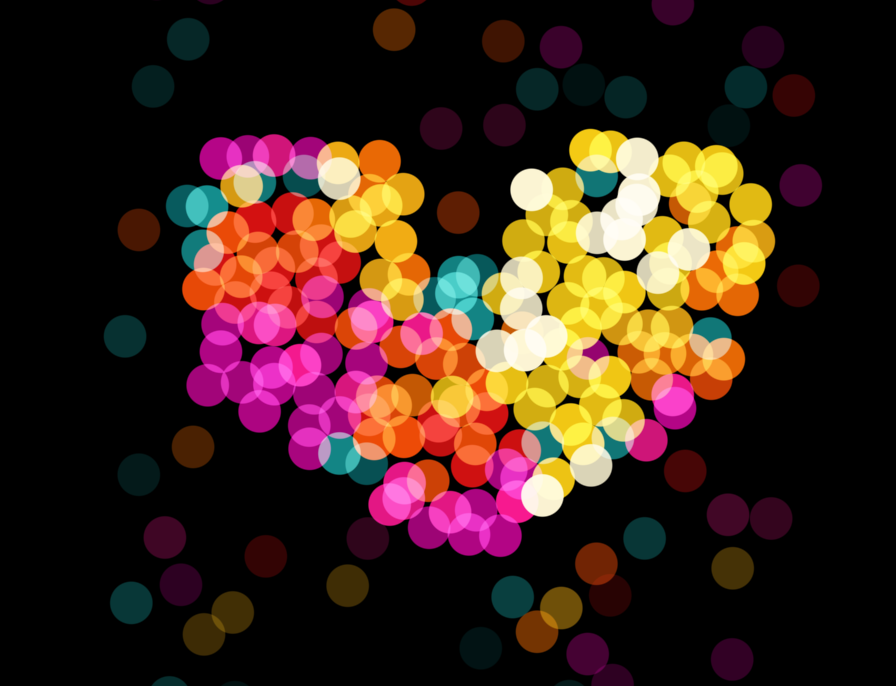
Write a Shadertoy shader that draws this background.

```glsl
const float RADIUS = 0.031;
const float HEART_SPACING = 0.0485;
const float STRAY_SPACING = 0.078;
const float STRAY_CHANCE = 0.36;
const float JITTER = 0.33;
const float VARIANT_CHANCE = 0.36;
const float ACCENT_CHANCE = 0.1;
const float LENS_PALENESS = 0.17;
const float HEART_AXIS = 0.027;

const int MAGENTA = 0, RED = 1, YELLOW = 2, TEAL = 3, ORANGE = 4;
const vec3 MAIN[5] = vec3[5](
    vec3(0.71, 0.02, 0.53), vec3(0.87, 0.07, 0.07), vec3(0.97, 0.80, 0.08),
    vec3(0.08, 0.56, 0.56), vec3(0.93, 0.42, 0.02));
const vec3 VARIANT[5] = vec3[5](
    vec3(0.98, 0.10, 0.57), vec3(0.95, 0.30, 0.03), vec3(1.00, 0.97, 0.84),
    vec3(0.03, 0.36, 0.37), vec3(0.95, 0.68, 0.08));

// Colour zones of the heart: centre and reach
const int ZONES = 14;
const vec3 ZONE[ZONES] = vec3[ZONES](
    vec3(-0.25, 0.29, 0.07), vec3(-0.38, 0.13, 0.06), vec3(-0.11, 0.20, 0.10),
    vec3(-0.24, 0.10, 0.11), vec3(-0.23, -0.06, 0.13), vec3(-0.16, -0.17, 0.05),
    vec3(0.00, -0.10, 0.10), vec3(0.02, 0.11, 0.06), vec3(0.02, -0.29, 0.11),
    vec3(0.26, 0.18, 0.15), vec3(0.38, 0.04, 0.10), vec3(0.33, -0.12, 0.06),
    vec3(0.16, -0.06, 0.10), vec3(0.23, 0.32, 0.04));
const int ZONE_HUE[ZONES] = int[ZONES](
    MAGENTA, TEAL, ORANGE, RED, MAGENTA, TEAL, RED, TEAL, MAGENTA,
    YELLOW, ORANGE, MAGENTA, YELLOW, TEAL);

vec3 hash3(vec2 cell) {
    vec3 h = fract(cell.xyx * vec3(0.1031, 0.1030, 0.0973));
    h += dot(h, h.yxz + 33.33);
    return fract((h.xxy + h.yzz) * h.zyx);
}

// Two round lobes joined to a tapered lower body
float heartDistance(vec2 p) {
    vec2 q = vec2(abs(p.x - HEART_AXIS), p.y);
    float lobe = length(q - vec2(0.247, 0.133)) - 0.205;
    float taper = dot(q - vec2(0.0, -0.355), vec2(0.557, -0.831));
    float body = max(taper, max(q.y - 0.135, q.x - 0.415));
    return min(lobe, body);
}

// Nearest zone, with its border broken up by chance
int heartHue(vec2 centre, vec2 cell) {
    int hue = MAGENTA;
    float nearest = 1e3;
    for (int i = 0; i < ZONES; i++) {
        float wobble = mix(0.65, 1.35, hash3(cell + float(i) * 7.3).x);
        float d = length(centre - ZONE[i].xy) / ZONE[i].z * wobble;
        if (d < nearest) {
            nearest = d;
            hue = ZONE_HUE[i];
        }
    }
    return hue;
}

vec3 discColour(vec2 centre, vec2 cell, bool inHeart) {
    vec3 pick = hash3(cell + 61.7);
    int hue = int(pick.x * 4.99);
    if (inHeart && pick.z > ACCENT_CHANCE) hue = heartHue(centre, cell);
    if (!inHeart && hue == YELLOW) hue = MAGENTA;
    vec3 colour = pick.y < VARIANT_CHANCE ? VARIANT[hue] : MAIN[hue];
    float light = inHeart ? mix(0.82, 1.0, pick.z) : mix(0.18, 0.5, pick.z * pick.z);
    return colour * light;
}

// Jittered staggered grid of translucent discs
vec3 drawDiscs(vec3 colour, vec2 p, float spacing, bool inHeart) {
    vec2 pitch = spacing * vec2(1.0, 0.866);
    vec2 base = floor(p / pitch);
    float pixel = 1.0 / iResolution.y;
    float covered = 0.0;
    for (int j = -2; j <= 2; j++)
    for (int i = -2; i <= 2; i++) {
        vec2 cell = base + vec2(i, j);
        vec2 seed = cell + (inHeart ? 140.0 : 390.0);
        vec3 rnd = hash3(seed);
        vec2 stagger = vec2(0.5 * mod(cell.y, 2.0), 0.5);
        vec2 centre = (cell + stagger) * pitch + (rnd.xy - 0.5) * 2.0 * JITTER * spacing;
        float edge = length(p - centre) - RADIUS;
        if (edge > pixel) continue;

        float field = heartDistance(centre);
        bool stray = field > 0.02 && abs(centre.x - HEART_AXIS) < 0.5 && rnd.z < STRAY_CHANCE;
        if (inHeart ? field > -0.024 : !stray) continue;

        float mask = 1.0 - smoothstep(-pixel, pixel, edge);
        vec3 disc = discColour(centre, seed, inHeart) * mask;
        colour = 1.0 - (1.0 - colour) * (1.0 - disc);
        if (inHeart) colour = mix(colour, vec3(1.0, 0.95, 0.85), LENS_PALENESS * mask * covered);
        covered = max(covered, mask);
    }
    return colour;
}

void mainImage(out vec4 fragColor, in vec2 fragCoord) {
    vec2 p = (fragCoord - 0.5 * iResolution.xy) / iResolution.y;
    vec3 colour = drawDiscs(vec3(0.0), p, STRAY_SPACING, false);
    colour = drawDiscs(colour, p, HEART_SPACING, true);
    fragColor = vec4(colour, 1.0);
}
```
